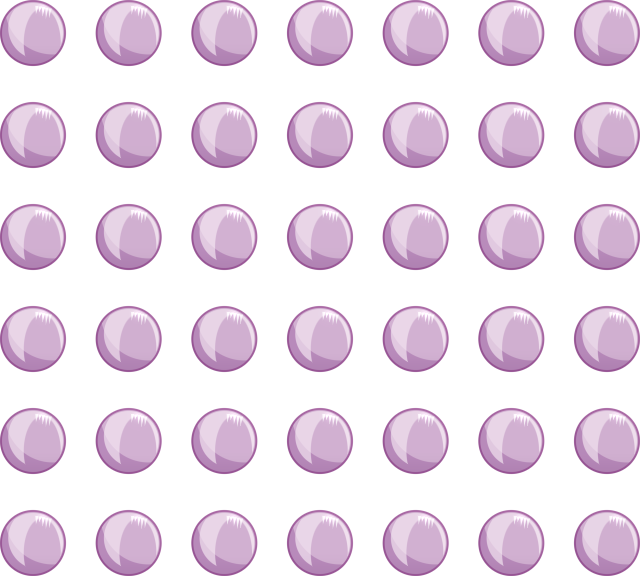
Give the GLSL for this pattern, as a Shadertoy shader.

```glsl
#define GRID vec2(7.0, 6.0)
#define RADIUS 0.0573
#define RIM_WIDTH 0.06
#define TONE_VARIATION 0.012
#define SPIKES 5
#define RIM_DARK vec3(0.59, 0.33, 0.58)
#define RIM_LIGHT vec3(0.67, 0.42, 0.65)
#define SHADE vec3(0.72, 0.54, 0.73)
#define BODY vec3(0.82, 0.69, 0.82)
#define GLOSS vec3(0.96, 0.91, 0.95)

float hash(vec2 p) {
    vec3 q = fract(vec3(p.xyx) * 0.1031);
    q += dot(q, q.yzx + 33.33);
    return fract((q.x + q.y) * q.z);
}

float circle(vec2 p, vec2 center, float radius) {
    return length(p - center) - radius;
}

float ellipse(vec2 p, vec2 center, vec2 radii) {
    return (length((p - center) / radii) - 1.0) * min(radii.x, radii.y);
}

// Soft coverage of a signed distance
float cover(float d, float pixel) {
    return 1.0 - smoothstep(-pixel, pixel, d);
}

// Tapered points hanging from the upper gloss
float spikes(vec2 p) {
    float d = 1.0;
    for (int i = 0; i < SPIKES; i++) {
        float k = float(i);
        float drop = 0.14 + 0.2 * hash(vec2(k, 4.0));
        vec2 top = vec2(0.12 + 0.1 * k, 0.82 - 0.02 * k);
        float t = (top.y - p.y) / drop;
        float side = abs(p.x - top.x + 0.03 * t) - 0.05 * (1.0 - t);
        d = min(d, max(side, max(-t, t - 1.0) * drop));
    }
    return d;
}

// Glass ball of unit radius
vec3 ball(vec2 p, float pixel) {
    float inner = circle(p, vec2(0.0), 1.0 - RIM_WIDTH);

    // Body over the crescent of shade
    vec3 color = mix(SHADE, BODY, cover(circle(p, vec2(0.6, 0.8), 1.45), pixel));
    color -= 0.03 * smoothstep(0.3, 1.0, -p.y);

    // Translucent gloss around a clear dome
    float dome = ellipse(p, vec2(0.28, -0.3), vec2(0.56, 1.05));
    float gloss = max(circle(p, vec2(0.0), 0.91), circle(p, vec2(0.2, 0.15), 0.95));
    gloss = max(gloss, -dome);
    float strength = mix(0.66, 0.85, smoothstep(0.2, 0.8, p.x));
    color = mix(color, GLOSS, strength * cover(gloss, pixel));

    // White sparkle
    float sparkle = max(spikes(p), inner);
    color = mix(color, vec3(1.0), 0.75 * cover(sparkle, pixel));
    color += 0.08 * exp(-40.0 * dot(p - vec2(0.3, 0.76), p - vec2(0.3, 0.76)));

    // Rim, lighter toward the upper right
    vec3 rim = mix(RIM_DARK, RIM_LIGHT, smoothstep(-0.8, 1.0, p.x * 0.5 + p.y * 0.8));
    return mix(rim, color, cover(inner, pixel));
}

void mainImage(out vec4 fragColor, in vec2 fragCoord) {
    vec2 uv = fragCoord / iResolution.y;
    vec2 extent = iResolution.xy / iResolution.y;

    // Nearest ball, with the outer balls touching the canvas edges
    vec2 pitch = (extent - 2.0 * RADIUS) / (GRID - 1.0);
    vec2 cell = clamp(floor((uv - RADIUS) / pitch + 0.5), vec2(0.0), GRID - 1.0);
    vec2 p = (uv - RADIUS - cell * pitch) / RADIUS;
    float pixel = 0.7 / (RADIUS * iResolution.y);

    vec3 color = ball(p, pixel) + TONE_VARIATION * (hash(cell + 7.0) - 0.5);
    color = mix(vec3(1.0), color, cover(circle(p, vec2(0.0), 1.0), pixel));
    fragColor = vec4(clamp(color, 0.0, 1.0), 1.0);
}
```
